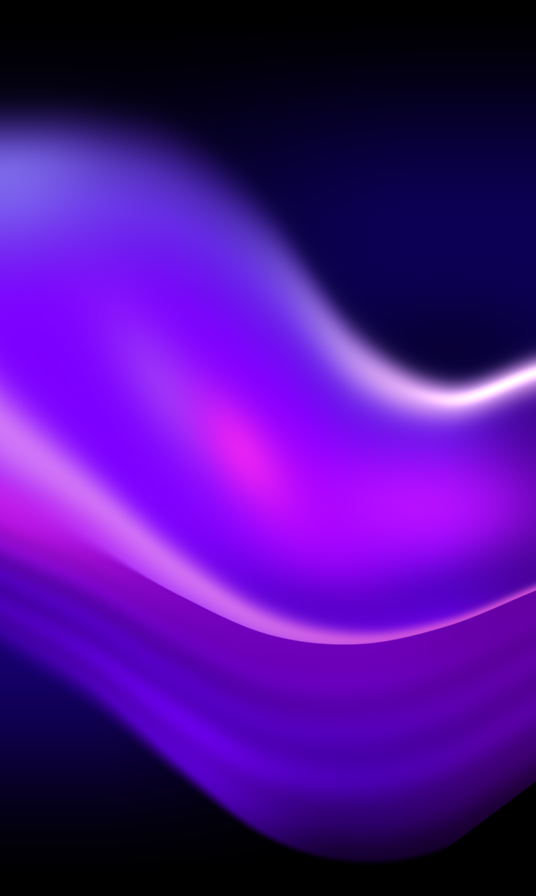
Reproduce this background procedurally as a Shadertoy shader.

```glsl
// Silky violet folds flowing over a dark navy ground.
// Three smooth curves bound the folds; each fold is a gradient of its signed
// height from a curve, lit by Gaussian ridges and soft magenta glows.

// Smooth curve through seven evenly spaced heights (Catmull-Rom).
float curve(float x, float k[7]) {
    float s = clamp(x, 0.0, 0.9999) * 6.0;
    int i = int(s);
    float f = s - float(i);
    float b = k[i], c = k[i + 1];
    float a = i > 0 ? k[i - 1] : 2.0 * b - c;
    float d = i < 5 ? k[i + 2] : 2.0 * c - b;
    return b + 0.5 * f * (c - a + f * (2.0 * a - 5.0 * b + 4.0 * c - d
             + f * (3.0 * (b - c) + d - a)));
}

float bell(float v) { return exp(-v * v); }

// Elliptical glow, its axes turned by an angle.
float glow(vec2 p, vec2 centre, float angle, vec2 size) {
    float c = cos(angle), s = sin(angle);
    vec2 q = mat2(c, -s, s, c) * (p - centre) / size;
    return exp(-dot(q, q));
}

void mainImage(out vec4 fragColor, in vec2 fragCoord) {
    vec2 uv = fragCoord / iResolution.xy;
    float x = uv.x, y = 1.0 - uv.y;          // y runs downward
    vec2 p = vec2(x * 0.597, y);             // evenly scaled position
    float pixel = 1.0 / iResolution.y;
    float left = 1.0 - x;

    // Signed depth below each fold line
    float crest = y - curve(x, float[7](0.193, 0.193, 0.216, 0.292, 0.404, 0.446, 0.416));
    float fold = y - curve(x, float[7](0.566, 0.609, 0.664, 0.708, 0.719, 0.699, 0.659));
    float hem = y - curve(x, float[7](0.710, 0.775, 0.860, 0.934, 0.962, 0.946, 0.890));

    // Night ground above the folds
    vec3 night = vec3(0.045, 0.0, 0.33) * smoothstep(0.0, 0.26, y);
    night *= mix(0.55, 1.0, smoothstep(0.2, 0.8, x));
    night *= 1.0 - 0.35 * glow(p, vec2(0.50, 0.39), 0.0, vec2(0.12, 0.06));

    // Upper silk: violet body, shaded above the lower fold and at the right
    vec3 silk = mix(vec3(0.36, 0.10, 0.88), vec3(0.49, 0.0, 1.0), smoothstep(0.0, 0.16, crest));
    silk = mix(silk, vec3(0.27, 0.0, 0.72), 0.85 * bell((fold + 0.045) / 0.045) * smoothstep(0.25, 0.65, x));
    silk = mix(silk, vec3(0.22, 0.0, 0.50), 0.8 * smoothstep(0.80, 1.02, x));

    // Magenta light pooled inside the silk
    silk = mix(silk, vec3(0.66, 0.32, 0.96), 0.65 * glow(p, vec2(0.19, 0.44), 0.95, vec2(0.11, 0.04)));
    silk = mix(silk, vec3(0.74, 0.07, 1.0), 0.9 * glow(p, vec2(0.46, 0.565), 0.0, vec2(0.15, 0.06)));
    silk = mix(silk, vec3(0.70, 0.0, 1.0), 0.7 * glow(p, vec2(0.325, 0.55), 0.9, vec2(0.12, 0.06)));
    silk = mix(silk, vec3(0.95, 0.15, 0.95), 0.85 * glow(p, vec2(0.27, 0.505), 0.95, vec2(0.075, 0.034)));

    // Soft upper boundary of the silk
    float blur = mix(0.095, 0.028, smoothstep(0.35, 0.85, x));
    vec3 col = mix(night, silk, smoothstep(-blur, blur * 0.5, crest));

    // Crest light: lilac at the left, dim in the middle, near white at the right
    float above = mix(0.048, 0.018, smoothstep(0.4, 0.9, x));
    float below = mix(0.085, 0.022, smoothstep(0.15, 0.9, x));
    float ridge = bell(crest / (crest < 0.0 ? above : below));
    float strength = 0.8 * bell(x / 0.2) + 0.20 * bell((x - 0.35) / 0.2) + 0.88 * smoothstep(0.35, 0.75, x);
    vec3 crestTint = mix(vec3(0.53, 0.48, 0.96), vec3(0.95, 0.73, 0.98), smoothstep(0.4, 0.8, x));
    col = mix(col, crestTint, min(ridge * strength, 1.0));
    col += vec3(0.30, 0.35, 0.25) * bell(crest / 0.008) * smoothstep(0.72, 0.92, x);

    // Pink ridge along the lower fold, broad at the left and thin at the right
    float lift = fold + 0.09 * left * left * left;
    float width = 0.007 + 0.042 * left * left;
    vec3 pink = mix(vec3(0.84, 0.50, 0.97), vec3(0.82, 0.32, 0.85), smoothstep(0.2, 0.9, x));
    col = mix(col, pink, 0.92 * bell(lift / (width * (lift < 0.0 ? 1.0 : 1.5))));
    col = mix(col, vec3(0.80, 0.13, 0.92), 0.8 * bell((fold + 0.005) / 0.035) * bell(x / 0.22));

    // Lower silk beneath the fold, with faint streaks following its flow
    float along = clamp(fold / max(fold - hem, 0.05), 0.0, 1.0);
    vec3 under = mix(vec3(0.43, 0.0, 0.73), vec3(0.28, 0.0, 0.68), smoothstep(0.0, 0.6, along));
    under = mix(under, vec3(0.43, 0.0, 0.93), 0.75 * bell((along - 0.72) / 0.22) * bell((x - 0.36) / 0.22));
    under = mix(under, vec3(0.37, 0.0, 0.58), 0.6 * smoothstep(0.65, 1.0, x));
    under = mix(under, vec3(0.78, 0.09, 0.90), 0.85 * bell(fold / 0.045) * bell(x / 0.26));
    under *= 1.0 + 0.05 * sin(along * 27.0 + 5.0 * x) * smoothstep(0.0, 0.3, along);
    under *= 1.0 - 0.75 * smoothstep(0.55, 1.05, along) * smoothstep(0.35, 0.65, x);
    float edge = pixel + 0.025 * smoothstep(0.32, 0.0, x);
    col = mix(col, under, smoothstep(-edge, edge, fold));

    // Deep blue below the hem, sinking to black
    vec3 deep = vec3(0.085, 0.0, 0.44) * smoothstep(0.99, 0.70, y) * smoothstep(0.75, 0.15, x);
    float hemBlur = mix(0.024, 0.005, smoothstep(0.0, 0.6, x));
    col = mix(col, deep, smoothstep(-hemBlur, hemBlur, hem));

    // Black slanted corner
    float corner = y - 0.983 + 0.449 * (x - 0.753);
    col *= 1.0 - smoothstep(-pixel, pixel, corner) * smoothstep(0.70, 0.78, x);

    fragColor = vec4(clamp(col, 0.0, 1.0), 1.0);
}
```
